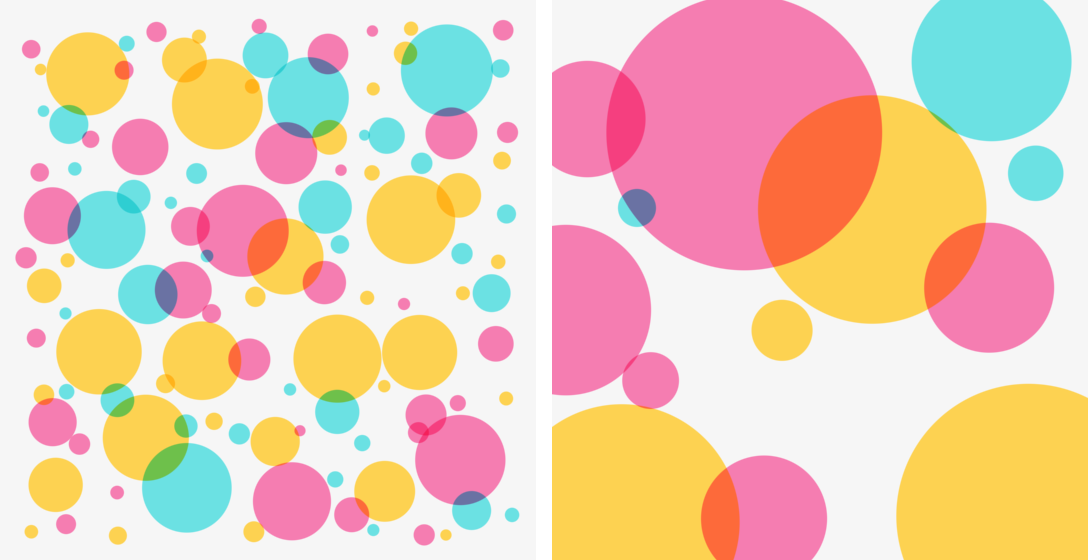
Left, the full canvas; right, a detail of the centre.
A Shadertoy shader for this pattern:

```glsl
// Translucent confetti discs in yellow, pink and cyan on pale grey.
// Three wrapped, jittered grids place large, medium and small discs inside a thin
// paper margin; smaller ones fit into the gaps, and overlapping inks multiply.

struct Layer {
    float count;    // cells per side, a whole number so the tile wraps
    float jitter;   // spread of the centres inside a cell
    vec2 radii;     // smallest and largest radius, in canvas widths
    vec2 shares;    // upper bounds of the yellow and pink shares
    float hueStep;  // colour advance from one cell to the next
    float seed;
};

const Layer LARGE  = Layer(4.0, 0.80, vec2(0.068, 0.086), vec2(0.58, 0.78), 0.854, 1.0);
const Layer MEDIUM = Layer(7.0, 0.60, vec2(0.032, 0.060), vec2(0.24, 0.59), 0.618, 2.0);
const Layer SMALL  = Layer(12.0, 0.66, vec2(0.010, 0.020), vec2(0.34, 0.70), 0.618, 3.0);

const vec3 PAPER  = vec3(0.965);
const vec3 YELLOW = vec3(1.030, 0.852, 0.330);
const vec3 PINK   = vec3(0.997, 0.506, 0.718);
const vec3 CYAN   = vec3(0.434, 0.914, 0.924);

const float MARGIN = 0.013;      // blank rim of the tile
const float OVERLAP = 0.024;     // how far medium discs may enter large ones
const float MIN_MEDIUM = 0.021;  // medium discs squeezed below this vanish
const float HIDDEN = -1.0;

vec3 hash3(vec3 p) {
    p = fract(p * vec3(0.1031, 0.1030, 0.0973));
    p += dot(p, p.yxz + 33.33);
    return fract((p.xxy + p.yxx) * p.zyx);
}

// Disc of one cell: centre, radius, and a 0..1 value that selects the ink
vec4 disc(Layer layer, vec2 cell, vec2 tile) {
    vec2 id = mod(cell, layer.count);
    vec3 rnd = hash3(vec3(id, layer.seed) + 4.7);
    float radius = mix(layer.radii.x, layer.radii.y, rnd.z);
    float hue = fract(layer.hueStep * (id.x + layer.count * id.y) + 0.03);
    // Squeeze the layout so that every disc stays inside the margin
    vec2 place = (id + 0.5 + layer.jitter * (rnd.xy - 0.5)) / layer.count;
    vec2 inset = vec2(radius + MARGIN);
    vec2 centre = mix(inset, tile - inset, place);
    return vec4(centre + (cell - id) / layer.count * tile, radius, hue);
}

vec2 cellAt(Layer layer, vec2 p, vec2 tile) {
    return floor(p / tile * layer.count);
}

vec2 neighbour(int i) {
    return vec2(i % 3 - 1, i / 3 - 1);
}

// Signed distance to the nearest large disc
float largeGap(vec2 p, vec2 tile) {
    float gap = 1.0;
    vec2 base = cellAt(LARGE, p, tile);
    for (int i = 0; i < 9; i++) {
        vec4 d = disc(LARGE, base + neighbour(i), tile);
        gap = min(gap, length(p - d.xy) - d.z);
    }
    return gap;
}

// Radius of a medium disc after fitting it between the large ones
float fitMedium(vec4 d, vec2 tile) {
    float radius = min(d.z, largeGap(d.xy, tile) + OVERLAP);
    return radius < MIN_MEDIUM ? HIDDEN : radius;
}

float mediumGap(vec2 p, vec2 tile) {
    float gap = 1.0;
    vec2 base = cellAt(MEDIUM, p, tile);
    for (int i = 0; i < 9; i++) {
        vec4 d = disc(MEDIUM, base + neighbour(i), tile);
        gap = min(gap, length(p - d.xy) - fitMedium(d, tile));
    }
    return gap;
}

// Small discs keep to open paper, apart from a few strays
float fitSmall(vec4 d, vec2 tile) {
    bool stray = fract(d.w * 7.0) > 0.92;
    float gap = min(largeGap(d.xy, tile), mediumGap(d.xy, tile));
    return gap > 0.7 * d.z || stray ? d.z : HIDDEN;
}

vec3 inkOf(float hue, vec2 shares) {
    return hue < shares.x ? YELLOW : hue < shares.y ? PINK : CYAN;
}

// Product of all inks that one layer lays on point p
vec3 layerInk(Layer layer, vec2 p, vec2 tile, float pixel) {
    vec3 ink = vec3(1.0);
    vec2 base = cellAt(layer, p, tile);
    for (int i = 0; i < 9; i++) {
        vec4 d = disc(layer, base + neighbour(i), tile);
        float dist = length(p - d.xy);
        if (dist > d.z + pixel) continue;
        if (layer.seed == MEDIUM.seed) d.z = fitMedium(d, tile);
        if (layer.seed == SMALL.seed) d.z = fitSmall(d, tile);
        float cover = 1.0 - smoothstep(-0.9 * pixel, 0.9 * pixel, dist - d.z);
        ink *= mix(vec3(1.0), inkOf(d.w, layer.shares), cover);
    }
    return ink;
}

void mainImage(out vec4 fragColor, in vec2 fragCoord) {
    float pixel = 1.0 / iResolution.x;
    vec2 p = fragCoord * pixel;
    vec2 tile = vec2(1.0, iResolution.y * pixel);

    vec3 color = PAPER;
    color *= layerInk(LARGE, p, tile, pixel);
    color *= layerInk(MEDIUM, p, tile, pixel);
    color *= layerInk(SMALL, p, tile, pixel);
    fragColor = vec4(min(color, 1.0), 1.0);
}
```
